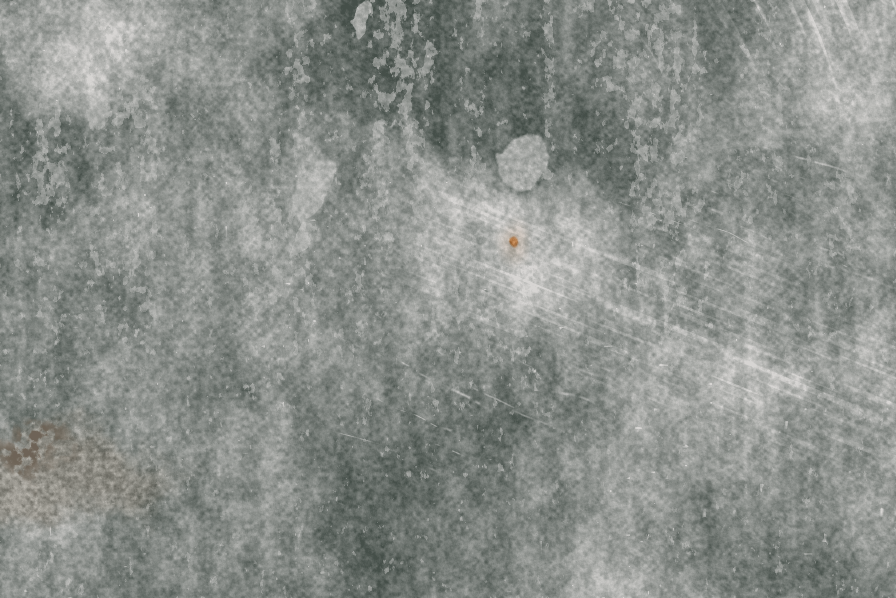
Reproduce this texture procedurally as a Shadertoy shader.

```glsl
// Weathered zinc sheet: cloudy grey-green metal with overlapping crystal patches,
// flaking vertical drips, a band of slanted scratches, pale chips and rust.
// Layers of value noise shift one tone, which is then mapped to a grey ramp.

const vec3 DARK_ZINC  = vec3(0.38, 0.41, 0.39);
const vec3 LIGHT_ZINC = vec3(0.75, 0.75, 0.74);
const vec3 STAIN      = vec3(0.57, 0.55, 0.51);
const vec3 STAIN_CORE = vec3(0.43, 0.39, 0.34);
const vec3 RUST       = vec3(0.62, 0.38, 0.17);

const float BASE_TONE     = 0.31;   // 0 is dark zinc, 1 is light zinc
const float CLOUD_AMOUNT  = 1.0;
const float PATCH_AMOUNT  = 0.36;
const float MOTTLE_AMOUNT = 0.75;
const float GRAIN_AMOUNT  = 0.85;
const float FLAKE_TONE    = 0.84;
const float CHIP_TONE     = 0.88;
const float SCRATCH_ANGLE = -0.38;
const int   SCRATCHES     = 44;
const vec2  BAND_CENTRE   = vec2(1.05, 0.49);
const vec2  RUST_SPOT     = vec2(0.859, 0.595);

// Broad light and dark areas: centre, radius, tone shift
const vec4 AREAS[9] = vec4[9](
    vec4(0.22, 0.94, 0.13, 0.25), vec4(0.62, 0.90, 0.17, -0.26),
    vec4(0.88, 0.62, 0.14, 0.26), vec4(1.15, 0.52, 0.20, 0.14),
    vec4(0.93, 0.43, 0.09, -0.18), vec4(0.75, 0.20, 0.28, -0.13),
    vec4(1.28, 0.12, 0.20, -0.12), vec4(0.06, 0.72, 0.13, -0.14),
    vec4(1.30, 0.82, 0.28, 0.10));

// Pale chips: centre, half size
const vec4 CHIPS[4] = vec4[4](
    vec4(0.513, 0.680, 0.027, 0.058), vec4(0.490, 0.590, 0.012, 0.034),
    vec4(0.870, 0.740, 0.042, 0.047), vec4(0.593, 0.965, 0.013, 0.040));

float hash(vec2 p) {
    return fract(sin(dot(p, vec2(127.1, 311.7))) * 43758.5453);
}

float noise(vec2 p) {
    vec2 i = floor(p), f = fract(p);
    f = f * f * (3.0 - 2.0 * f);
    return mix(mix(hash(i), hash(i + vec2(1, 0)), f.x),
               mix(hash(i + vec2(0, 1)), hash(i + vec2(1, 1)), f.x), f.y);
}

float fbm(vec2 p) {
    float sum = 0.0, weight = 0.5;
    for (int i = 0; i < 5; i++) {
        sum += weight * noise(p);
        p = mat2(0.8, 0.6, -0.6, 0.8) * p * 2.03 + 17.3;
        weight *= 0.5;
    }
    return sum / 0.969;
}

vec2 rotate(vec2 p, float a) {
    return mat2(cos(a), -sin(a), sin(a), cos(a)) * p;
}

// Cell tone in -0.5..0.5, blended only in a thin seam between cells
float crystalPatches(vec2 p) {
    vec2 cell = floor(p);
    float sum = 0.0, total = 0.0;
    for (int y = -1; y <= 1; y++)
    for (int x = -1; x <= 1; x++) {
        vec2 c = cell + vec2(x, y);
        vec2 seed = c + vec2(hash(c), hash(c + 31.7));
        float w = exp(-45.0 * length(p - seed));
        sum += w * (hash(c + 73.1) - 0.5);
        total += w;
    }
    return sum / max(total, 1e-30);
}

// Short tapered strokes strewn along the slanted band
float scratches(vec2 p) {
    float sum = 0.0;
    for (int i = 0; i < SCRATCHES; i++) {
        float k = float(i);
        vec2 offset = vec2(hash(vec2(k, 1.0)) - 0.55, hash(vec2(k, 2.0)) - 0.5);
        vec2 centre = BAND_CENTRE + rotate(offset * vec2(1.15, 0.27), -SCRATCH_ANGLE * -1.0);
        float angle = SCRATCH_ANGLE + 0.2 * (hash(vec2(k, 3.0)) - 0.5);
        vec2 q = rotate(p - centre, -angle * -1.0);
        float len = mix(0.02, 0.13, pow(hash(vec2(k, 4.0)), 2.0));
        float width = mix(0.0015, 0.0038, hash(vec2(k, 5.0)));
        float y = q.y + 0.006 * (noise(vec2(q.x * 25.0, k)) - 0.5);
        float line = 1.0 - smoothstep(0.0, width, abs(y));
        float taper = 1.0 - smoothstep(0.2, 1.0, abs(q.x) / len);
        float worn = smoothstep(0.2, 0.7, noise(vec2(q.x * 90.0, k * 7.0)));
        sum += line * taper * worn * mix(0.3, 1.0, hash(vec2(k, 6.0)));
    }
    return min(sum, 1.0);
}

void mainImage(out vec4 fragColor, in vec2 fragCoord) {
    vec2 p = fragCoord / iResolution.y;
    vec2 warp = vec2(fbm(p * 7.0), fbm(p * 7.0 + 41.0)) - 0.5;
    vec2 fine = vec2(fbm(p * 32.0), fbm(p * 32.0 + 19.0)) - 0.5;
    float grain = fbm(p * 150.0) - 0.5;

    // Clouds, crystal patches, upright mottling and grain
    float tone = BASE_TONE + CLOUD_AMOUNT * (fbm(p * 3.5 + 5.0) - 0.5);
    tone += PATCH_AMOUNT * crystalPatches((p + 0.22 * warp) * 5.0);
    tone += MOTTLE_AMOUNT * (fbm(p * vec2(38.0, 17.0)) - 0.5);
    for (int i = 0; i < 9; i++) {
        float d = length(p + 0.25 * warp - AREAS[i].xy) / AREAS[i].z;
        tone += AREAS[i].w * (1.0 - smoothstep(0.4, 1.2, d));
    }

    // Drips: upright streaks that break up into flakes, fading downwards
    float column = 0.65 * noise(vec2(p.x * 24.0 + warp.x, p.y * 2.2))
                 + 0.35 * noise(vec2(p.x * 60.0, p.y * 4.0 + 9.0));
    float drip = smoothstep(0.38, 0.78, column) * smoothstep(0.18, 0.65, p.y);
    float flakeField = fbm(p * vec2(105.0, 68.0) + 3.0);
    float flake = smoothstep(0.0, 0.09, flakeField - mix(0.70, 0.49, drip));
    tone += 0.07 * drip;
    tone = mix(tone, FLAKE_TONE, 0.62 * flake);

    // Brushed haze and scratches in the slanted band
    vec2 q = rotate(p - BAND_CENTRE, SCRATCH_ANGLE);
    float band = (1.0 - smoothstep(0.05, 0.19, abs(q.y + 0.2 * warp.y)))
               * smoothstep(-0.55, -0.2, q.x);
    float brushed = smoothstep(0.55, 0.9, noise(q * vec2(9.0, 190.0)));
    tone += band * (0.05 + 0.25 * brushed);
    tone = mix(tone, 1.08, 0.8 * scratches(p));

    // Faint arcs of wiping near the upper right
    float arc = noise(vec2(length(p - vec2(0.72, 0.68)) * 140.0, p.y * 5.0));
    float wiped = smoothstep(0.9, 1.1, p.x) * smoothstep(0.8, 0.95, p.y);
    tone += 0.3 * wiped * smoothstep(0.68, 0.95, arc);

    // Pale chips and tiny bright specks
    for (int i = 0; i < 4; i++) {
        vec2 d = p + 0.045 * warp + 0.025 * fine - CHIPS[i].xy;
        d.x -= 0.25 * d.y;
        float chip = 1.0 - smoothstep(0.9, 1.05, length(d / CHIPS[i].zw));
        tone = mix(tone, CHIP_TONE, 0.82 * chip);
    }
    tone += 0.5 * smoothstep(0.95, 0.99, noise(p * 95.0 + 60.0));
    tone += GRAIN_AMOUNT * grain;

    vec3 color = mix(DARK_ZINC, LIGHT_ZINC, clamp(tone, -0.3, 1.25));

    // Earthy stain at the lower left, with a darker speckled core
    vec2 s = p + 0.16 * warp + 0.05 * fine;
    float stain = 1.0 - smoothstep(0.5, 1.1, length((s - vec2(0.09, 0.19)) / vec2(0.27, 0.085)));
    float core = 1.0 - smoothstep(0.3, 1.1, length((s - vec2(0.03, 0.23)) / vec2(0.10, 0.045)));
    color = mix(color, STAIN + 0.45 * grain, 0.65 * stain);
    color = mix(color, STAIN_CORE, core * smoothstep(0.40, 0.60, fbm(p * 70.0)));

    // Rust spot with a thin warm halo
    float rust = length((p + 0.012 * fine - RUST_SPOT) / vec2(0.8, 1.1));
    color = mix(color, RUST, 0.15 * (1.0 - smoothstep(0.0, 0.045, rust)));
    color = mix(color, RUST + 0.5 * grain, 0.9 * (1.0 - smoothstep(0.005, 0.011, rust)));

    fragColor = vec4(color, 1.0);
}
```
